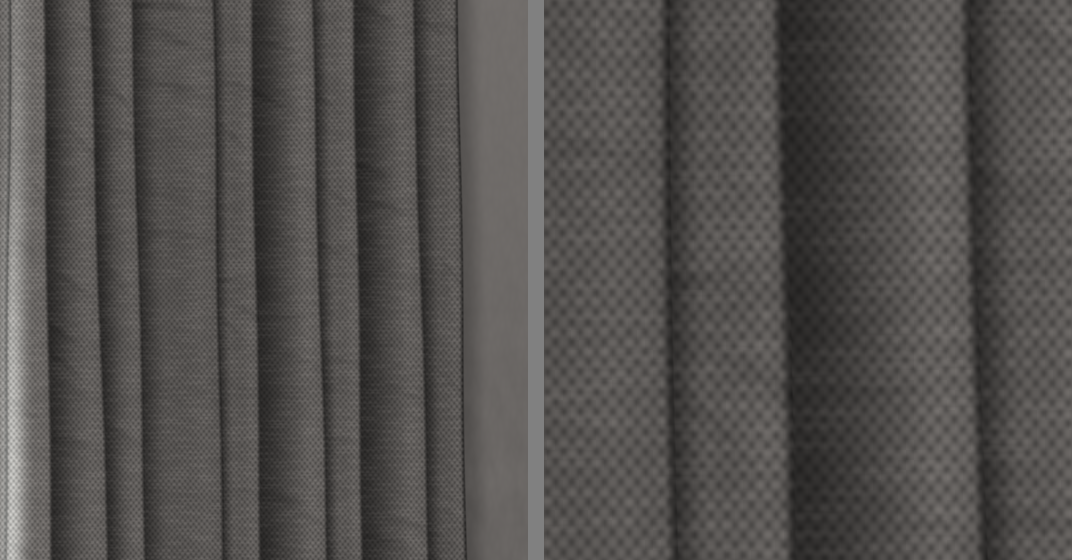
Left, the full canvas; right, a detail of the centre.
Give the GLSL for this texture, as a Shadertoy shader.

```glsl
const int EDGE_COUNT = 11;
const float TAU = 6.2831853;
const vec3 CLOTH_TINT = vec3(1.03, 0.995, 0.97);
const vec3 GLOW_TINT = vec3(0.98, 1.01, 1.0);
const vec3 WALL_COLOR = vec3(0.435, 0.42, 0.41);

// Fold edges across the canvas: x at the bottom, x at the top
const vec2 EDGES[EDGE_COUNT] = vec2[](
    vec2(-0.060, -0.050), vec2(0.011, 0.021), vec2(0.100, 0.086),
    vec2(0.207, 0.173), vec2(0.279, 0.253), vec2(0.424, 0.407),
    vec2(0.497, 0.479), vec2(0.622, 0.594), vec2(0.690, 0.673),
    vec2(0.815, 0.785), vec2(0.884, 0.868));

// Shadow width (share of the fold) and body brightness of each fold
const vec2 FOLD_TONE[10] = vec2[](
    vec2(0.20, 0.33), vec2(0.05, 0.37), vec2(0.65, 0.345),
    vec2(0.60, 0.34), vec2(0.32, 0.325), vec2(0.30, 0.335),
    vec2(0.80, 0.35), vec2(0.38, 0.34), vec2(0.75, 0.34),
    vec2(0.45, 0.325));

float hash(vec2 p) {
    return fract(sin(dot(p, vec2(127.1, 311.7))) * 43758.55);
}

// Distance to the nearest scattered cell point
float cellular(vec2 p) {
    vec2 cell = floor(p);
    float nearest = 2.0;
    for (int j = -1; j <= 1; j++)
        for (int i = -1; i <= 1; i++) {
            vec2 c = cell + vec2(i, j);
            vec2 point = c + vec2(hash(c), hash(c + 37.0));
            nearest = min(nearest, length(point - p));
        }
    return nearest;
}

float layeredSines(vec2 p) {
    float sum = 0.0, gain = 0.5;
    for (int i = 0; i < 4; i++) {
        sum += gain * sin(p.x + 1.7 * sin(p.y * 0.8 + float(i))) * sin(p.y + 0.9 * p.x);
        p = mat2(1.5, 0.7, -0.7, 1.5) * p + 2.3;
        gain *= 0.6;
    }
    return sum;
}

float edgeAt(vec2 edge, float y) {
    return mix(edge.x, edge.y, y) + 0.0015 * sin(y * 9.0 + edge.x * 60.0);
}

// Staggered dark dots between lighter threads
float weave(vec2 p, float foldId) {
    float bend = 0.3 * sin(p.y * 17.0 + foldId);
    return cos(TAU * p.x * 97.0 + bend) * cos(TAU * p.y * 84.0 + bend + foldId);
}

// Soft tilted creases scattered down one fold
float creases(float across, float y, float foldId) {
    float sum = 0.0;
    for (int i = 0; i < 6; i++) {
        vec2 seed = vec2(foldId, float(i) + 3.0);
        float height = 1.0 - pow(hash(seed), 1.3);
        float tilt = mix(-0.07, 0.02, hash(seed + 11.0));
        float side = (across - mix(0.2, 0.9, hash(seed + 23.0))) / 0.35;
        float d = (y - height - tilt * across + 0.02 * across * across) / 0.009;
        sum += (d * 0.9 - 0.5) * exp(-d * d - side * side);
    }
    return sum;
}

float foldShade(float across, float width, vec2 tone) {
    float lit = smoothstep(-0.12, tone.x, across);
    float shade = mix(0.16, tone.y, lit);
    shade += 0.03 * exp(-pow((across - 0.78) / 0.17, 2.0));
    float seam = smoothstep(0.0, 0.008, (1.0 - across) * width);
    return shade * mix(0.5, 1.0, seam);
}

vec3 clothColor(vec2 uv, float left, float right, int id) {
    float foldId = float(id), width = right - left;
    float across = clamp((uv.x - left) / width, 0.0, 1.0);
    float shade = foldShade(across, width, FOLD_TONE[id]);

    // Wrinkles and horizontal slubs
    shade += 0.035 * creases(across, uv.y, foldId);
    shade += 0.016 * layeredSines(vec2(uv.x * 14.0 + foldId * 2.0, uv.y * 38.0));
    float slub = 1.0 - smoothstep(0.05, 0.5, cellular(uv * vec2(16.0, 130.0)));
    shade += 0.028 * (slub - 0.3);

    // Woven dots fade where the cloth turns into shadow
    float dots = weave(uv, foldId);
    shade *= 1.0 + 0.15 * dots - 0.04 * dots * dots;
    shade *= 1.0 + 0.05 * (hash(floor(uv * vec2(194.0, 168.0))) - 0.5);

    // Side light on the leading fold, stronger toward the floor
    float reach = (uv.x - edgeAt(EDGES[1], uv.y) - 0.008) / (uv.x < left + 0.008 ? 0.012 : 0.027);
    float glow = exp(-reach * reach) * mix(0.36, 0.12, smoothstep(0.1, 1.0, uv.y));
    return shade * CLOTH_TINT + glow * GLOW_TINT * (1.0 + 0.1 * dots);
}

vec3 wallColor(vec2 uv, float edge) {
    float shade = 0.94 + 0.08 * uv.y;
    shade *= mix(0.78, 1.0, smoothstep(0.0, 0.05, uv.x - edge));
    float rough = mix(0.045, 0.012, smoothstep(0.1, 0.6, uv.y));
    shade += rough * layeredSines(uv * vec2(45.0, 28.0));
    shade += 0.025 * (0.45 - cellular(uv * vec2(90.0, 45.0)));
    return WALL_COLOR * shade;
}

void mainImage(out vec4 fragColor, in vec2 fragCoord) {
    vec2 uv = fragCoord / iResolution.xy;
    float soft = 1.2 / iResolution.x;
    float hem = edgeAt(EDGES[EDGE_COUNT - 1], uv.y);

    // Lay each fold over the one to its left
    vec3 color = vec3(0.0);
    for (int i = 0; i < EDGE_COUNT - 1; i++) {
        float left = edgeAt(EDGES[i], uv.y);
        float right = edgeAt(EDGES[i + 1], uv.y);
        if (uv.x < left - soft || uv.x > right + soft) continue;
        vec3 cloth = clothColor(uv, left, right, i);
        color = mix(color, cloth, smoothstep(left - soft, left + soft, uv.x));
    }
    color = mix(color, wallColor(uv, hem), smoothstep(hem - soft, hem + soft, uv.x));
    fragColor = vec4(clamp(color, 0.0, 1.0), 1.0);
}
```
